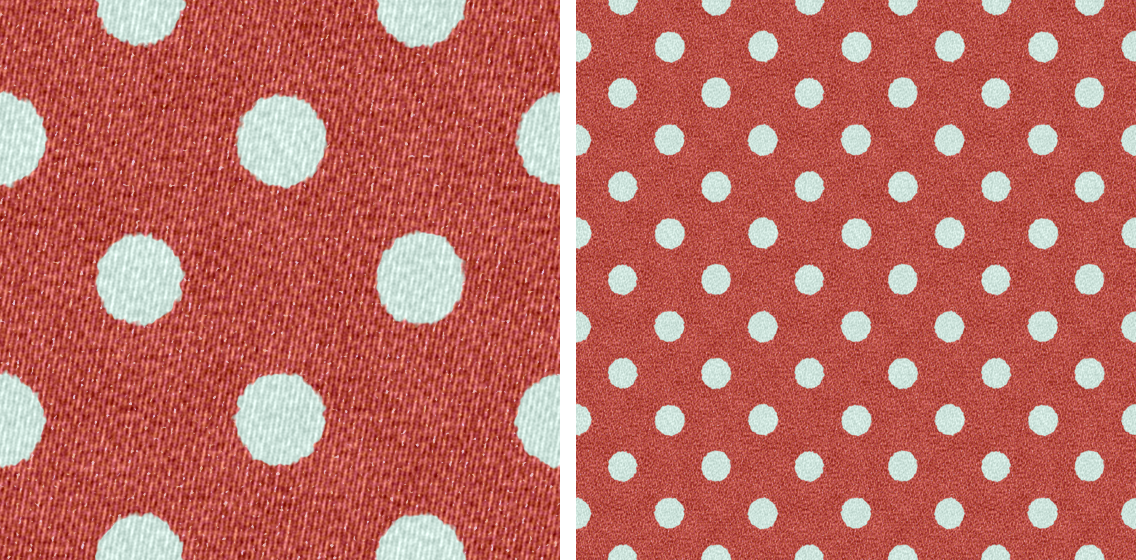
Left: one tile. Right: repeated 3 by 3.
Reproduce this pattern procedurally as a Shadertoy shader.

```glsl
#define REPEATS 2.0
#define DOT_RADIUS vec2(0.156, 0.164)
#define DOT_JITTER 0.012
#define EDGE_FRAY 0.014
#define THREADS 108.0
#define LEAN 20.0
#define STITCHES 76.0
#define RED vec3(0.72, 0.30, 0.265)
#define MINT vec3(0.81, 0.895, 0.865)
#define SPECK vec3(0.93, 0.76, 0.75)

const float TAU = 6.28318;

float hash(vec2 cell, float seed) {
    vec3 a = fract((cell.xyx + seed * 17.3) * vec3(0.1031, 0.1030, 0.0973));
    a += dot(a, a.yzx + 33.33);
    return fract((a.x + a.y) * a.z);
}

// Contribution of one lattice corner; shear shifts x by whole cells per vertical wrap
float corner(vec2 cell, vec2 offset, vec2 period, float shear, float seed) {
    float wraps = floor(cell.y / period.y);
    cell = vec2(mod(cell.x + shear * wraps, period.x), cell.y - period.y * wraps);
    float angle = TAU * hash(cell, seed);
    return dot(vec2(cos(angle), sin(angle)), offset);
}

// Periodic gradient noise
float noise(vec2 p, vec2 period, float shear, float seed) {
    vec2 i = floor(p), f = p - i;
    vec2 u = f * f * f * (f * (f * 6.0 - 15.0) + 10.0);
    vec2 e = vec2(1.0, 0.0);
    float low = mix(corner(i, f, period, shear, seed),
                    corner(i + e.xy, f - e.xy, period, shear, seed), u.x);
    float high = mix(corner(i + e.yx, f - e.yx, period, shear, seed),
                     corner(i + e.xx, f - e.xx, period, shear, seed), u.x);
    return mix(low, high, u.y);
}

// Noise on an upright grid with n cells per side
float grain(vec2 uv, float n, float seed) {
    return noise(uv * n, vec2(n), 0.0, seed);
}

// Noise stretched along the leaning threads
float streak(vec2 uv, float rows, float seed) {
    vec2 p = vec2(THREADS * uv.x - LEAN * uv.y, rows * uv.y);
    return noise(p, vec2(THREADS, rows), LEAN, seed);
}

// Signed distance to two interleaved grids of slightly uneven dots
float dotDistance(vec2 uv) {
    float nearest = 1.0;
    for (int k = 0; k < 2; k++) {
        vec2 p = uv * REPEATS - (k == 0 ? vec2(0.5, 0.0) : vec2(0.0, 0.5));
        vec2 cell = floor(p + 0.5);
        vec2 id = mod(cell, REPEATS);
        float seed = 3.0 + float(k) * 4.0;
        vec2 jitter = vec2(hash(id, seed), hash(id, seed + 1.0)) - 0.5;
        vec2 local = p - cell - DOT_JITTER * jitter;
        vec2 radius = DOT_RADIUS * (0.985 + 0.03 * hash(id, seed + 2.0));
        nearest = min(nearest, (length(local / radius) - 1.0) * radius.x);
    }
    return nearest;
}

void mainImage(out vec4 fragColor, in vec2 fragCoord) {
    vec2 uv = fragCoord / iResolution.xy;

    // Thread relief with uneven yarn and soft mottling
    float thread = -cos(TAU * (THREADS * uv.x - LEAN * uv.y));
    float yarn = streak(uv, STITCHES, 1.0);
    float fine = grain(uv, 210.0, 2.0);
    float mottle = grain(uv, 9.0, 5.0) + grain(uv, 34.0, 6.0);
    float relief = 0.38 * thread + 0.95 * yarn + 0.55 * fine + 0.16 * mottle;

    // Red ground with shifting hue and pale specks
    float hue = streak(uv, STITCHES * 1.5, 8.0);
    vec3 ground = RED + relief * vec3(0.26, 0.28, 0.29);
    ground += hue * vec3(0.03, 0.06, -0.10);
    float shine = streak(uv, STITCHES * 1.25, 9.0) + 0.35 * fine + 0.06 * thread;
    float speck = smoothstep(0.34, 0.62, shine);
    ground = mix(ground, SPECK - hue * vec3(0.0, 0.1, 0.3), 0.85 * speck);

    // Pale dots share the weave at lower contrast
    vec3 pale = MINT + relief * vec3(0.15, 0.135, 0.14);

    // Frayed, softened dot outline
    float fray = EDGE_FRAY * (yarn + grain(uv, 46.0, 10.0));
    float soft = max(0.007, 1.5 * REPEATS / iResolution.y);
    float inside = 1.0 - smoothstep(-soft, soft, dotDistance(uv) + fray);

    fragColor = vec4(clamp(mix(ground, pale, inside), 0.0, 1.0), 1.0);
}
```
